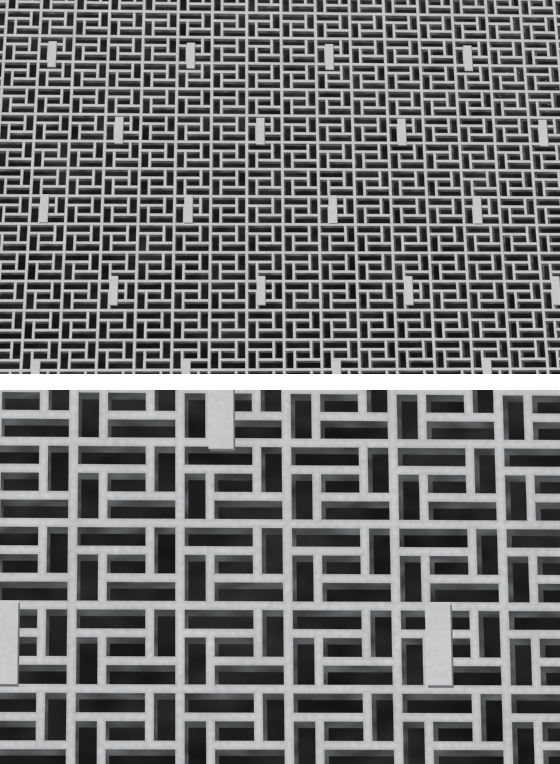
Top, the full canvas; bottom, a detail of the centre.
Give the GLSL for this pattern, as a Shadertoy shader.

```glsl
#define AXIS_X 0.6595        // upright column the perspective converges to
#define TOP_WIDTH 0.09125    // column width at the top edge
#define SPREAD 0.0095        // growth of column width going down
#define ROW_SCALE 13.21      // rows per unit of inverse column width
#define ROW_ORIGIN 0.09624   // column width where row zero starts
#define BAR_HALF vec2(0.0043, 0.0040)
#define INNER vec2(0.22, 0.16667)
#define TIER_STEP 2.87       // rows between tiers of blocks
#define BLOCK_HALF vec2(0.118, 0.5)
#define PAINT vec3(0.765, 0.77, 0.77)
#define REVEAL vec3(0.29, 0.30, 0.305)
#define VOID vec3(0.075, 0.075, 0.085)

vec2 hashGradient(vec2 cell) {
    vec3 h = fract(cell.xyx * vec3(0.1031, 0.1030, 0.0973));
    h += dot(h, h.yzx + 33.33);
    return fract((h.xx + h.yz) * h.zy) * 2.0 - 1.0;
}

float gradientNoise(vec2 p) {
    vec2 i = floor(p), f = fract(p);
    vec2 s = f * f * f * (f * (f * 6.0 - 15.0) + 10.0);
    vec2 e = vec2(1.0, 0.0);
    float low = mix(dot(hashGradient(i), f), dot(hashGradient(i + e), f - e), s.x);
    float high = mix(dot(hashGradient(i + e.yx), f - e.yx),
                     dot(hashGradient(i + 1.0), f - 1.0), s.x);
    return mix(low, high, s.y);
}

float boxDistance(vec2 p, vec2 halfSize) {
    vec2 d = abs(p) - halfSize;
    return length(max(d, 0.0)) + min(max(d.x, d.y), 0.0);
}

float coverage(float d) {
    return clamp(0.5 - d * iResolution.y * 0.8, 0.0, 1.0);
}

// One horizontal and one vertical arm of the pinwheel
float armPair(vec2 m, vec2 size) {
    vec2 across = m - vec2((INNER.x - 0.5) * 0.5, -INNER.y);
    vec2 upright = m - vec2(INNER.x, (INNER.y - 0.5) * 0.5);
    float a = boxDistance(across * size, vec2((INNER.x + 0.5) * 0.5 * size.x, BAR_HALF.y));
    float b = boxDistance(upright * size, vec2(BAR_HALF.x * 0.94, (INNER.y + 0.5) * 0.5 * size.y));
    return min(a, b);
}

float screenDistance(vec2 q, vec2 size) {
    vec2 m = fract(q) - 0.5;
    vec2 edge = (0.5 - abs(m)) * size - BAR_HALF;
    return min(min(edge.x, edge.y), min(armPair(m, size), armPair(-m, size)));
}

// Staggered blocks, every fourth column of each tier
vec2 blockLocal(vec2 q) {
    float tier = round((q.y - 0.45) / TIER_STEP);
    float x = q.x - 0.385 - 2.0 * (1.0 - mod(tier, 2.0));
    return vec2(x - 4.0 * round(x / 4.0), q.y - 0.45 - TIER_STEP * tier);
}

void mainImage(out vec4 fragColor, in vec2 fragCoord) {
    vec2 p = fragCoord / iResolution.y;
    p.y = 1.0 - p.y;

    // Perspective of a wall seen from below, with a slight tilt
    float y = p.y - (p.x - AXIS_X) * 0.012 * (1.0 - 1.28 * p.y);
    float width = TOP_WIDTH + SPREAD * y;
    vec2 size = vec2(width, width * width / (ROW_SCALE * SPREAD));
    vec2 q = vec2((p.x - AXIS_X) / width, ROW_SCALE * (1.0 / ROW_ORIGIN - 1.0 / width));

    // Dim interior, a little brighter towards the top
    float haze = gradientNoise(p * vec2(9.0, 14.0)) + 0.6 * gradientNoise(p * vec2(38.0, 60.0));
    vec3 color = VOID + max(0.0, 0.025 + 0.10 * haze + 0.045 * (1.0 - p.y));
    float lamps = smoothstep(0.32, 0.5, gradientNoise(p * vec2(70.0, 95.0)));
    lamps *= smoothstep(1.1, 1.35, p.x) * smoothstep(0.04, 0.0, abs(p.y - 0.22) - 0.06);
    color += lamps * vec3(0.35, 0.24, 0.10);

    // Depth of the bars: undersides and side walls
    vec2 depth = vec2(0.035 + 0.004 * q.x, mix(0.095, 0.065, p.y));
    float wall = coverage(screenDistance(q - depth, size));
    float tone = 1.0 + 0.6 * gradientNoise(q * vec2(4.0, 6.0));
    color = mix(color, REVEAL * tone, wall);

    // Painted front faces with faint weathering
    float front = screenDistance(q, size);
    float stain = gradientNoise(p * vec2(22.0, 15.0)) * 0.05 + gradientNoise(p * 190.0) * 0.06;
    float bevel = smoothstep(-0.0035, 0.0, front) * 0.06;
    color = mix(color, PAINT + stain - bevel, coverage(front));

    // Projecting blocks above their shaded sides
    vec2 local = blockLocal(q);
    float side = boxDistance((local - vec2(0.015, 0.03)) * size, BLOCK_HALF * size);
    float face = boxDistance(local * size, BLOCK_HALF * size);
    color = mix(color, vec3(0.43, 0.44, 0.45), coverage(side));
    color = mix(color, PAINT + 0.015 + 0.6 * stain, coverage(face));

    fragColor = vec4(clamp(color, 0.0, 1.0), 1.0);
}
```
